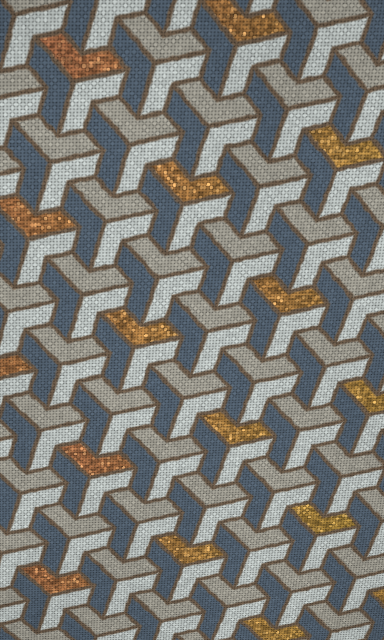
A Shadertoy shader for this pattern:

```glsl
#define ORIGIN vec2(0.1150, 0.1270)    // centre of cell (0,0), from the top left
#define STEP_ACROSS vec2(0.1270, -0.0286)
#define STEP_DOWN vec2(-0.0342, 0.1337)
#define RECEDE 0.028                   // shrink per row down
#define LINE_HALF 0.085                // outline half width, in arm units
#define LINE_SOFT 0.055
#define THREADS 180.0                  // threads per canvas height
#define WHITE vec3(0.68, 0.705, 0.695)
#define TAUPE vec3(0.575, 0.565, 0.525)
#define BLUE vec3(0.295, 0.345, 0.395)
#define BROWN vec3(0.385, 0.325, 0.265)
#define GOLD vec3(0.53, 0.385, 0.215)

float hash(vec2 p) {
    vec3 h = fract(p.xyx * vec3(0.1031, 0.1030, 0.0973));
    h += dot(h, h.yzx + 33.33);
    return fract((h.x + h.y) * h.z);
}

float noise(vec2 p) {
    vec2 i = floor(p), f = fract(p);
    f = f * f * (3.0 - 2.0 * f);
    return mix(mix(hash(i), hash(i + vec2(1, 0)), f.x),
               mix(hash(i + vec2(0, 1)), hash(i + vec2(1, 1)), f.x), f.y);
}

// Coordinates along the three spokes: none negative, smallest zero
vec3 spokes(vec2 local) {
    vec3 s = vec3(local * 3.0, 0.0);
    return s - min(min(s.x, s.y), s.z);
}

// Inner distance to the edge of a chevron; negative outside the tripod
float chevronDistance(vec3 s) {
    float hi = max(max(s.x, s.y), s.z);
    float lo = s.x + s.y + s.z - hi;
    return 0.866 * min(min(lo, 1.0 - lo), 2.0 - hi);
}

void mainImage(out vec4 fragColor, in vec2 fragCoord) {
    vec2 p = vec2(fragCoord.x, iResolution.y - fragCoord.y) / iResolution.y;

    // Undo the perspective: canvas to lattice coordinates
    vec2 lattice = inverse(mat2(STEP_ACROSS, STEP_DOWN - RECEDE * p)) * (p - ORIGIN);
    vec2 thread = p * (1.0 + RECEDE * lattice.y) * THREADS;
    float pixel = length(fwidth(lattice)) * 1.5;

    // Threads pull the print slightly out of true
    vec2 wobble = vec2(noise(thread * 0.6), noise(thread * 0.6 + 71.0)) - 0.5;
    vec2 printed = lattice + 0.022 * wobble;

    // Find the tripod that covers this point
    float edge = -1.0;
    vec3 arm = vec3(0.0);
    vec2 cell = vec2(0.0);
    for (int k = 0; k < 4; k++) {
        vec2 candidate = floor(printed) + vec2(k & 1, k >> 1);
        vec3 s = spokes(printed - candidate);
        float d = chevronDistance(s);
        if (d > edge) {
            edge = d;
            arm = s;
            cell = candidate;
        }
    }

    // Woven threads with dark gaps
    vec2 gapAxis = abs(fract(thread) - 0.5) * 2.0;
    vec2 knot = floor(thread);
    float over = mod(knot.x + knot.y, 2.0) - 0.5;
    float weave = 0.10 - 0.40 * gapAxis.x * gapAxis.y + 0.07 * over
                + 0.12 * (hash(knot) - 0.5);
    float detail = 1.0 - smoothstep(0.5, 1.1, fwidth(thread.x));

    // Face colours; every second top in every second row is metallic
    vec3 color = WHITE;
    if (arm.x <= min(arm.y, arm.z)) {
        color = BLUE;
    } else if (arm.y <= arm.z) {
        color = TAUPE;
        vec2 parity = mod(cell, 2.0);
        if (parity.x + parity.y < 0.5) {
            float tone = p.x - 0.3 + 0.3 * (hash(cell) - 0.5);
            float glint = noise(thread * vec2(0.9, 1.3) + 17.0);
            color = GOLD + tone * vec3(0.02, 0.13, -0.04);
            color *= 0.72 + 0.56 * glint;
            color += detail * 0.28 * pow(hash(knot + 9.0), 7.0) * vec3(1.0, 0.85, 0.6);
        }
    }

    // Soft brown outlines
    float blur = max(LINE_SOFT, pixel);
    float ink = 1.0 - smoothstep(LINE_HALF - blur, LINE_HALF + blur, edge);
    color = mix(color, BROWN, ink);

    // Cloth shading and uneven light
    color *= 1.0 + weave * detail;
    color *= 0.97 + 0.07 * noise(p * 5.0);
    color *= 1.02 - 0.18 * dot(p - vec2(0.3, 0.5), p - vec2(0.3, 0.5));
    fragColor = vec4(color, 1.0);
}
```
